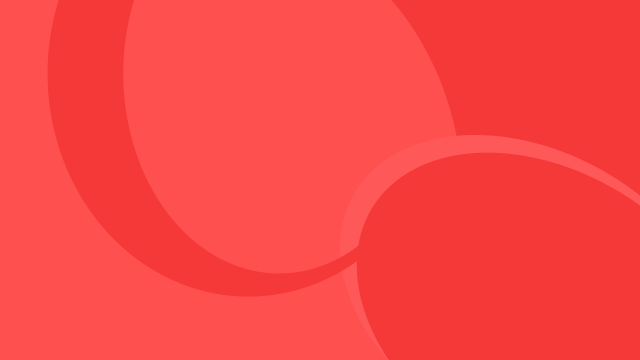
A Shadertoy shader for this background:

```glsl
// Flat red background of overlapping tilted ellipses: a crescent, a corner field and a rimmed disc.

// Approximate signed distance to an ellipse; tilt is the correlation of its axes.
float ellipse(vec2 p, vec2 center, vec2 radii, float tilt) {
    vec2 q = (p - center) / radii;
    float spread = 1.0 - tilt * tilt;
    float level = sqrt(max((dot(q, q) - 2.0 * tilt * q.x * q.y) / spread, 1e-6));
    vec2 slope = (q - tilt * q.yx) / (spread * level * radii);
    return (level - 1.0) / max(length(slope), 1e-3);
}

// Smooth one-pixel coverage of the inside of a shape.
float cover(float dist) {
    return clamp(0.5 - dist * iResolution.y, 0.0, 1.0);
}

void mainImage(out vec4 fragColor, in vec2 fragCoord) {
    vec2 p = fragCoord / iResolution.y;
    vec3 coral = vec3(1.0, 0.314, 0.314);
    vec3 scarlet = vec3(0.961, 0.22, 0.22);
    vec3 rimColor = vec3(1.0, 0.345, 0.345);

    // Upper right field, outside a wide arc
    float field = cover(-ellipse(p, vec2(0.606, 0.444), vec2(0.680, 0.787), 0.0));
    vec3 color = mix(coral, scarlet, field * step(0.9, p.x));

    // Pale rim behind the disc
    float rim = cover(ellipse(p, vec2(1.477, 0.181), vec2(0.532, 0.444), -0.296));
    color = mix(color, rimColor, rim);

    // Crescent between two ellipses, its tip tucked under the disc
    float outer = ellipse(p, vec2(0.690, 0.796), vec2(0.558, 0.620), 0.0);
    float inner = ellipse(p, vec2(0.7755, 0.796), vec2(0.433, 0.5556), 0.0);
    color = mix(color, scarlet, cover(max(outer, -inner)) * step(p.x, 1.015));

    // Lower right disc
    float disc = cover(ellipse(p, vec2(1.521, 0.120), vec2(0.530, 0.456), -0.315));
    color = mix(color, scarlet, disc);

    fragColor = vec4(color, 1.0);
}
```
